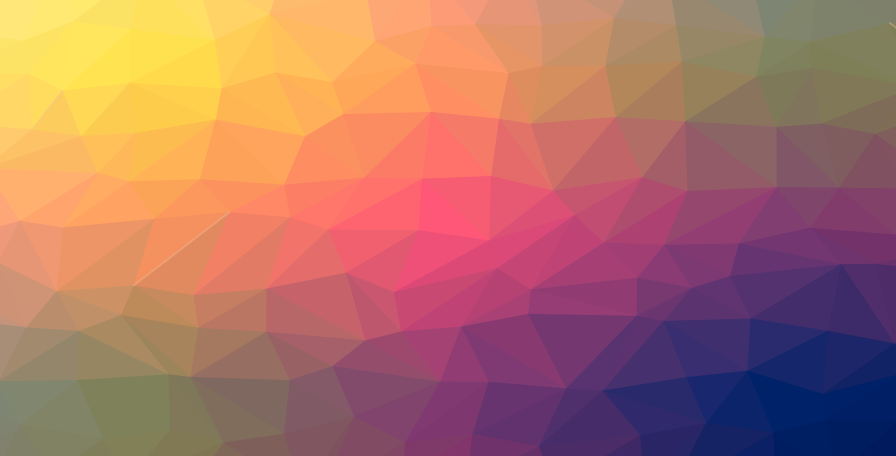
Reproduce this background procedurally as a WebGL 2 fragment shader.

```glsl
#version 300 es
precision highp float;
// Low-poly sunset: a jittered grid of points is split into flat triangles.
// Each triangle takes one colour at its centroid, the average of a
// yellow-pink-navy ramp read across the canvas and the same ramp read down it.

uniform vec2 u_resolution;
out vec4 outColor;

vec2 hash22(vec2 p) {
  vec3 q = fract(p.xyx * vec3(0.1031, 0.1030, 0.0973));
  q += dot(q, q.yzx + 33.33);
  return fract((q.xx + q.yz) * q.zy);
}

float cross2(vec2 a, vec2 b) { return a.x * b.y - a.y * b.x; }

// Colour ramp: pale yellow, yellow, pink, navy, deep navy
vec3 ramp(float t) {
  vec3 c = mix(vec3(1.0, 0.91, 0.49), vec3(1.0, 0.88, 0.27), clamp(t / 0.17, 0.0, 1.0));
  c = mix(c, vec3(1.0, 0.31, 0.47), clamp((t - 0.17) / 0.33, 0.0, 1.0));
  c = mix(c, vec3(0.0, 0.14, 0.42), clamp((t - 0.5) / 0.36, 0.0, 1.0));
  return mix(c, vec3(0.0, 0.10, 0.36), clamp((t - 0.86) / 0.14, 0.0, 1.0));
}

// Grid point in canvas heights, measured from the upper left
vec2 gridPoint(vec2 id) {
  vec2 jitter = (hash22(id + 17.0) - 0.5) * vec2(0.78, 0.66);
  return (id + jitter) * vec2(0.149, 0.111) + vec2(0.02, 0.056);
}

// Signed distance to the line a-b, positive on the inner side
float edge(vec2 p, vec2 a, vec2 b) {
  return cross2(b - a, p - a) / length(b - a);
}

float segment(vec2 p, vec2 a, vec2 b) {
  vec2 ab = b - a;
  return length(p - a - ab * clamp(dot(p - a, ab) / dot(ab, ab), 0.0, 1.0));
}

// Adds one flat triangle, weighted by its smooth coverage
void addTriangle(vec2 p, vec2 a, vec2 b, vec2 c, float aspect, float pixel, inout vec4 sum) {
  float inside = min(edge(p, a, b), min(edge(p, b, c), edge(p, c, a)));
  float cover = clamp(0.5 + inside / pixel, 0.0, 1.0);
  vec2 centre = (a + b + c) / 3.0;
  vec3 colour = 0.5 * (ramp(centre.x / aspect) + ramp(centre.y));
  colour *= 0.985 + 0.03 * hash22(floor(centre * 500.0)).x;
  sum += vec4(colour, 1.0) * cover;
}

void main() {
  float aspect = u_resolution.x / u_resolution.y;
  float pixel = 1.0 / u_resolution.y;
  vec2 p = gl_FragCoord.xy / u_resolution.y;
  p.y = 1.0 - p.y;

  vec2 home = floor((p - vec2(0.02, 0.056)) / vec2(0.149, 0.111));
  vec4 sum = vec4(0.0);
  float seam = 0.0;

  for (int j = -1; j <= 1; j++) {
    for (int i = -1; i <= 1; i++) {
      vec2 id = home + vec2(i, j);
      vec2 a = gridPoint(id);
      vec2 b = gridPoint(id + vec2(1, 0));
      vec2 c = gridPoint(id + vec2(1, 1));
      vec2 d = gridPoint(id + vec2(0, 1));

      // Split along the diagonal whose smaller triangle is larger
      float splitAC = min(cross2(b - a, c - a), cross2(c - a, d - a));
      float splitBD = min(cross2(b - a, d - a), cross2(c - b, d - b));
      if (splitBD > splitAC) {
        vec2 first = a;
        a = b; b = c; c = d; d = first;
      }
      addTriangle(p, a, b, c, aspect, pixel, sum);
      addTriangle(p, a, c, d, aspect, pixel, sum);

      // A few diagonals show as pale hairlines
      float line = 1.0 - smoothstep(0.0, 0.0015 + pixel, segment(p, a, c));
      seam = max(seam, line * step(hash22(id + 91.0).y, 0.04));
    }
  }

  vec3 colour = sum.rgb / max(sum.a, 0.001);
  colour = mix(colour, vec3(0.95, 0.75, 0.6), 0.4 * seam);
  outColor = vec4(colour, 1.0);
}
```
